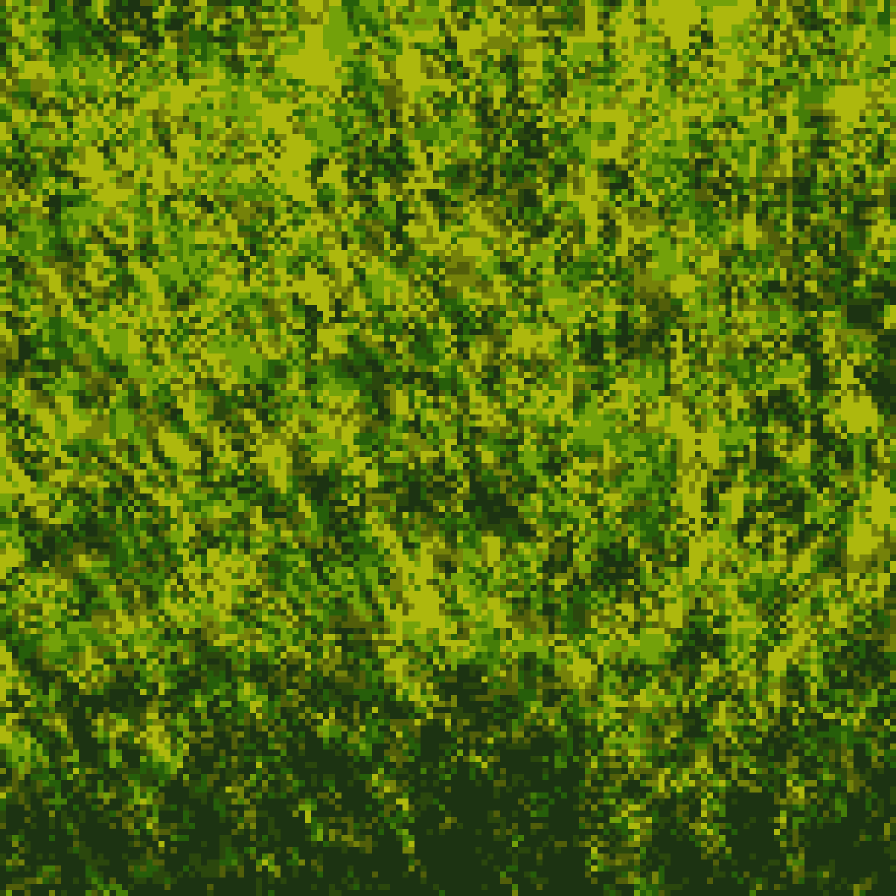
A Shadertoy shader for this texture:

```glsl
// Pixelated grass: square mottled cells with leaning sunlit blades above dark soil shade.

const float CELLS = 147.0; // cells along the canvas height

const vec3 SHADE  = vec3(0.11, 0.20, 0.07);
const vec3 DEEP   = vec3(0.17, 0.28, 0.05);
const vec3 FOREST = vec3(0.15, 0.37, 0.04);
const vec3 BROWN  = vec3(0.32, 0.37, 0.04);
const vec3 LEAF   = vec3(0.27, 0.49, 0.03);
const vec3 OLIVE  = vec3(0.46, 0.51, 0.04);
const vec3 LIME   = vec3(0.45, 0.63, 0.04);
const vec3 YELLOW = vec3(0.68, 0.72, 0.05);

float hash(vec2 p, float seed) {
    return fract(sin(dot(p, vec2(127.1, 311.7)) + seed * 74.7) * 43758.5453);
}

float valueNoise(vec2 p, float seed) {
    vec2 i = floor(p), f = fract(p);
    f = f * f * (3.0 - 2.0 * f);
    float low  = mix(hash(i, seed), hash(i + vec2(1, 0), seed), f.x);
    float high = mix(hash(i + vec2(0, 1), seed), hash(i + vec2(1, 1), seed), f.x);
    return mix(low, high, f.y);
}

// Noise stretched along a blade that leans sideways by "lean" per unit height
float bladeNoise(vec2 cell, float lean, vec2 size, float seed) {
    return valueNoise(vec2(cell.x + lean * cell.y, cell.y) / size, seed);
}

// Lighter towards the top, with a dark band along the bottom
float heightTrend(float y) {
    return 0.25 + 0.5 * (y - 0.45) - 1.7 * (1.0 - smoothstep(0.02, 0.3, y));
}

// Eight tones, chosen by brightness rank and by warm or cool hue
vec3 grassPalette(float rank, bool warm) {
    if (rank < 0.125) return SHADE;
    if (rank < 0.25) return DEEP;
    if (rank < 0.50) return warm ? BROWN : FOREST;
    if (rank < 0.75) return warm ? OLIVE : LEAF;
    return warm ? YELLOW : LIME;
}

vec3 grassCell(vec2 cell) {
    vec2 uv = cell / CELLS;

    // Blades lean on the left and stand upright on the right
    float upright = smoothstep(0.45, 0.7, uv.x);
    vec2 streakSize = vec2(2.0, 4.5);
    float streak = mix(bladeNoise(cell, 0.45, streakSize, 1.0),
                       bladeNoise(cell, 0.05, streakSize, 2.0), upright);
    vec2 bladeSize = vec2(3.0, 9.0);
    float blade = mix(bladeNoise(cell, 0.45, bladeSize, 3.0),
                      bladeNoise(cell, 0.0, bladeSize, 4.0), upright);
    blade = smoothstep(0.74, 0.86, blade) * smoothstep(0.1, 0.5, uv.y);

    // Grain, clumps and broad patches; calm areas carry less grain
    float calm = smoothstep(0.5, 0.8, valueNoise(cell / 5.0, 5.0));
    float grain = (hash(cell, 6.0) - 0.5) * mix(3.4, 1.0, calm);
    float clump = valueNoise(cell / 2.7, 7.0) - 0.5;
    float patches = valueNoise(cell / 13.0, 8.0) - 0.5;

    float tone = grain + 3.0 * (streak - 0.5) + 2.2 * clump + 1.6 * patches
               + 1.3 * blade + heightTrend(uv.y);
    float rank = 1.0 / (1.0 + exp(-1.4 * tone));

    float hue = mix(valueNoise(cell / 3.2, 9.0), hash(cell, 10.0), mix(0.5, 0.15, calm));
    return grassPalette(rank, hue + 0.4 * blade > 0.5);
}

void mainImage(out vec4 fragColor, in vec2 fragCoord) {
    // Average four samples per pixel to smooth the cell edges
    vec3 color = vec3(0.0);
    for (int i = 0; i < 4; i++) {
        vec2 offset = vec2(i % 2, i / 2) * 0.5 - 0.25;
        vec2 uv = (fragCoord + offset) / iResolution.y;
        color += grassCell(floor(uv * CELLS));
    }
    fragColor = vec4(color / 4.0, 1.0);
}
```
